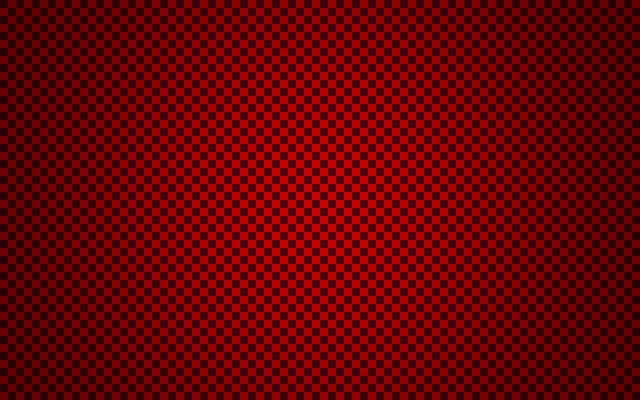
Reproduce this pattern procedurally as a Shadertoy shader.

```glsl
// Red and maroon checkerboard under a soft radial vignette.
// Each axis is an antialiased square wave; their product gives the checks.
// Even cell counts and a centred vignette let opposite edges meet.

#define CELLS vec2(80.0, 50.0)
#define RED vec3(0.80, 0.0, 0.0)
#define MAROON vec3(0.31, 0.0, 0.058)
#define EDGE_LIGHT 0.50
#define VIGNETTE_RADIUS 0.95

// Square wave of +1 and -1 per cell, ramped over one pixel at cell borders
vec2 squareWave(vec2 p, vec2 pixel) {
    vec2 side = 1.0 - 2.0 * mod(floor(p), 2.0);
    vec2 borderDistance = 0.5 - abs(fract(p) - 0.5);
    return side * clamp(2.0 * borderDistance / pixel, 0.0, 1.0);
}

// Coverage of the red cells, from 0 to 1
float checker(vec2 uv) {
    vec2 wave = squareWave(uv * CELLS, CELLS / iResolution.xy);
    return 0.5 + 0.5 * wave.x * wave.y;
}

// Light falling off from the centre, in units of canvas height
float vignette(vec2 uv) {
    vec2 offset = (uv - 0.5) * vec2(iResolution.x / iResolution.y, 1.0);
    return mix(1.0, EDGE_LIGHT, smoothstep(0.0, VIGNETTE_RADIUS, length(offset)));
}

void mainImage(out vec4 fragColor, in vec2 fragCoord) {
    vec2 uv = fragCoord / iResolution.xy;
    vec3 color = mix(MAROON, RED, checker(uv)) * vignette(uv);
    fragColor = vec4(color, 1.0);
}
```
